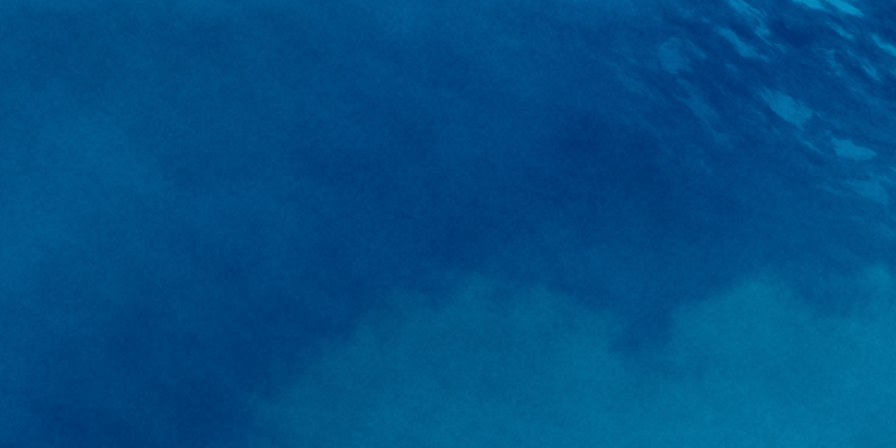
Write a Shadertoy shader that draws this texture.

```glsl
float hash(vec2 p) {
    vec3 q = fract(p.xyx * vec3(0.1031, 0.1030, 0.0973));
    q += dot(q, q.yzx + 33.33);
    return fract((q.x + q.y) * q.z);
}

float noise(vec2 p) {
    vec2 cell = floor(p), f = fract(p);
    f = f * f * f * (f * (f * 6.0 - 15.0) + 10.0);
    return mix(mix(hash(cell), hash(cell + vec2(1, 0)), f.x),
               mix(hash(cell + vec2(0, 1)), hash(cell + vec2(1, 1)), f.x), f.y);
}

// Layered noise, centred on zero
float fbm(vec2 p) {
    float sum = 0.0, amp = 0.5;
    for (int i = 0; i < 5; i++) {
        sum += amp * (noise(p) - 0.5);
        p = mat2(0.8, 0.6, -0.6, 0.8) * p * 2.03 + 17.3;
        amp *= 0.55;
    }
    return sum;
}

// Noise drawn out along x, keeping its direction at every scale
float streaks(vec2 p) {
    float sum = 0.0, amp = 0.5;
    for (int i = 0; i < 4; i++) {
        sum += amp * (noise(p) - 0.5);
        p = p * vec2(2.1, 1.9) + 11.7;
        amp *= 0.58;
    }
    return sum;
}

void mainImage(out vec4 fragColor, in vec2 fragCoord) {
    vec2 p = fragCoord / iResolution.y;
    vec2 warp = vec2(fbm(p * 3.5 + 40.0), fbm(p * 3.5 + 71.0));
    vec2 q = p + 0.22 * warp;

    // Broad light and the dark diagonal trough
    float trough = q.y - 0.07 - 0.63 * (q.x - 0.39);
    vec2 leftGlow = q - vec2(0.08, 0.6);
    float tone = 0.33 - 0.24 * exp(-13.0 * trough * trough);
    tone += 0.12 * exp(-6.0 * dot(leftGlow, leftGlow));
    tone -= 0.10 * exp(-14.0 * dot(q - vec2(0.2, 0.25), q - vec2(0.2, 0.25)));
    tone += 0.12 * smoothstep(0.92, 1.0, p.y + 0.15 * warp.x);

    // Turquoise shallows with a ragged upper edge
    float shore = 0.40 - 0.75 * max(0.0, 0.95 - q.x)
                - 0.09 * exp(-16.0 * pow(q.x - 1.45, 2.0));
    float shallow = smoothstep(-0.05, 0.13, shore - q.y + 0.28 * fbm(p * 7.0 + 9.0));
    tone += shallow * (0.33 + 0.28 * smoothstep(1.0, 1.9, p.x));
    tone += shallow * 0.25 * fbm(p * 6.0 + 61.0);

    // Soft clouds and wisps slanting down to the right
    vec2 bent = p + 0.08 * warp;
    vec2 slant = vec2(dot(bent, vec2(0.85, -0.53)), dot(bent, vec2(0.53, 0.85)));
    tone += 0.26 * fbm(p * 4.5 + 5.0) + 0.22 * streaks(slant * vec2(5.0, 13.0));
    tone += 0.10 * fbm(p * 16.0 + 33.0);

    // Wind ripples, strongest in the upper right
    float windy = smoothstep(1.35, 2.0, p.x * 0.6 + p.y * 0.85 + 0.2 * warp.y);
    float ripple = streaks(slant * vec2(11.0, 36.0) + 3.0);
    float swell = streaks(slant * vec2(4.0, 12.0) + 23.0);
    tone += windy * (0.20 + 1.0 * ripple + 0.75 * swell);
    tone += 0.6 * windy * smoothstep(0.05, 0.3, ripple + 0.5 * swell);
    tone += 0.14 * smoothstep(0.5, 1.0, p.y) * ripple;

    // Fine surface grain
    tone += 0.10 * (noise(p * 95.0) - 0.5) + 0.11 * (noise(p * 187.0 + 7.0) - 0.5);

    vec3 deep = vec3(0.0, 0.232, 0.455), bright = vec3(0.01, 0.44, 0.635);
    vec3 water = mix(deep, bright, clamp(tone, -0.1, 1.45));

    // Bluer open water, greener shallows
    float blueness = smoothstep(0.3, 0.9, p.y) * smoothstep(0.5, 1.3, p.x) + 0.8 * warp.x;
    water += mix(vec3(0.004, -0.004, 0.018) * blueness, vec3(0.0, 0.006, -0.018), shallow);
    fragColor = vec4(clamp(water, 0.0, 1.0), 1.0);
}
```
